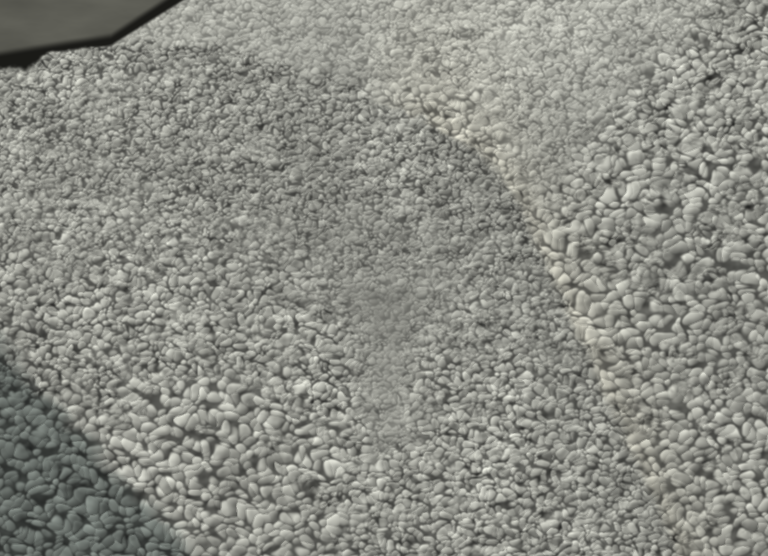
This texture is drawn by a Shadertoy shader. Its source:

```glsl
// Heaps of pale gravel in sunlight, with a dusty streak and a shaded corner.

const vec3 STONE_TINT = vec3(1.0, 1.005, 0.955);
const vec3 CREAM_TINT = vec3(1.03, 1.01, 0.92);
const vec3 SHADE_TINT = vec3(0.66, 0.695, 0.70);
const vec3 SLAB_COLOR = vec3(0.35, 0.35, 0.32);
const vec3 GAP_COLOR = vec3(0.10, 0.10, 0.09);
const vec2 LIGHT_DIR = vec2(-0.55, 0.83);
const mat2 TILT = mat2(0.82, 0.57, -0.57, 0.82);
const float SOFTNESS = 0.0013;

float hash(vec2 p) {
    return fract(sin(dot(p, vec2(127.1, 311.7))) * 43758.5453);
}

float noise(vec2 p) {
    vec2 i = floor(p), f = fract(p);
    f = f * f * (3.0 - 2.0 * f);
    return mix(mix(hash(i), hash(i + vec2(1, 0)), f.x),
               mix(hash(i + vec2(0, 1)), hash(i + vec2(1, 1)), f.x), f.y);
}

float fbm(vec2 p) {
    float sum = 0.0, weight = 0.5;
    for (int i = 0; i < 4; i++) {
        sum += weight * noise(p);
        p = TILT * p * 2.03 + 17.0;
        weight *= 0.5;
    }
    return sum / 0.9375;
}

// Signed relief of piled pebbles: lit faces positive, crevices negative
float pebbles(vec2 p, float cells) {
    vec2 q = TILT * (p * cells * vec2(1.0, 1.2));
    q += 1.2 * vec2(noise(q * 0.6), noise(q * 0.6 + 40.0));
    vec2 cell = floor(q);
    float top = -1.0, lit = 0.0, tone = 0.5;
    for (int j = -1; j <= 1; j++)
    for (int i = -1; i <= 1; i++) {
        vec2 id = cell + vec2(i, j);
        vec2 center = id + vec2(hash(id), hash(id + 53.1));
        float radius = mix(0.4, 0.85, hash(id + 7.3));
        vec2 d = (q - center) / radius;
        float height = (1.0 - dot(d, d)) * radius;
        if (height > top) {
            top = height;
            lit = dot(d, TILT * LIGHT_DIR);
            tone = hash(id + 31.7);
        }
    }
    float solid = smoothstep(-0.25, 0.4, top);
    return mix(-1.2, 0.95 * lit + 0.9 * (tone - 0.5) + 0.2, solid);
}

// Crest of the front mound
float ridge(float x) {
    float right = max(x - 0.27, 0.0), left = max(0.27 - x, 0.0);
    return 0.925 - 0.6 * right * right - 0.7 * left * left - 1.2 * max(x - 0.9, 0.0);
}

// Side-lit bumps of no fixed shape
float bumps(vec2 p, float scale) {
    vec2 q = TILT * p * scale;
    return noise(q) - noise(q + 0.7 * TILT * LIGHT_DIR);
}

// Relief for a grain size from 0 (fine) to 2 (coarse)
float gravel(vec2 p, float size) {
    float toMedium = smoothstep(0.3, 0.8, size);
    float toCoarse = smoothstep(1.15, 1.6, size);
    float relief = 0.0;
    if (toMedium < 1.0) relief += (1.0 - toMedium) * pebbles(p, 122.0);
    if (toMedium > 0.0 && toCoarse < 1.0)
        relief += toMedium * (1.0 - toCoarse) * pebbles(p + 3.1, 88.0);
    if (toCoarse > 0.0) relief += toCoarse * pebbles(p + 5.7, 60.0);
    float rough = bumps(p, 95.0) + 0.8 * bumps(p * vec2(0.8, 1.2) + 2.3, 48.0);
    return 0.85 * relief + mix(0.7, 0.4, toCoarse) * rough;
}

// Soft vertical trail of fine powder
float dustMask(vec2 p, float patchy) {
    float x = p.x - 0.72 + 0.25 * max(p.y - 0.4, 0.0) + 0.12 * (patchy - 0.5);
    float width = 0.045 + 0.08 * smoothstep(0.3, 0.6, p.y);
    float span = smoothstep(0.02, 0.25, p.y) * smoothstep(0.7, 0.5, p.y);
    return exp(-x * x / (width * width)) * span * smoothstep(0.25, 0.65, patchy);
}

vec3 scene(vec2 p) {
    float broad = fbm(p * 7.0);
    float clumps = fbm(p * vec2(22.0, 30.0) + 9.0);
    float beyond = p.y - ridge(p.x) + 0.05 * (clumps - 0.5);
    float blur = mix(0.006, 0.035, smoothstep(0.7, 1.1, p.x));
    float behind = smoothstep(-blur, blur, beyond);
    float rightHeap = smoothstep(-0.1, 0.14, p.x - 0.97 - 0.85 * (p.y - 0.66));
    float valley = behind * exp(-max(beyond, 0.0) * 8.0) * smoothstep(0.62, 0.8, p.x);

    // Grain size grows downhill and towards the right
    float low = smoothstep(0.75, 0.1, p.y);
    float frontSize = 0.25 + 0.8 * low + 0.8 * low * smoothstep(0.8, 0.4, p.x);
    float backSize = mix(0.1, 1.6 - 0.6 * smoothstep(0.6, 1.0, p.y), rightHeap);
    float size = mix(frontSize, max(backSize, 1.3 * valley), behind);
    size += 1.3 * (clumps - 0.5);

    float dust = dustMask(p, fbm(p * 11.0 + 4.0)) * (1.0 - behind);
    float farHeap = behind * (1.0 - rightHeap);
    float contrast = mix(0.215, 0.26, smoothstep(0.3, 1.5, size));
    contrast *= 0.8 + 0.4 * broad;
    contrast *= (1.0 - 0.6 * dust) * (1.0 - 0.35 * farHeap * (1.0 - valley));

    // Broad light across the heaps
    float base = 0.57 + 0.1 * (broad - 0.5) + 0.14 * (clumps - 0.5);
    base += farHeap * (0.04 + 0.06 * smoothstep(0.8, 1.0, p.y)) + 0.05 * valley;
    base -= 0.04 * (1.0 - behind) * exp(beyond * 14.0) * smoothstep(0.6, 0.85, p.x);
    float light = base + contrast * gravel(p, size * (1.0 - dust));
    vec3 color = light * mix(STONE_TINT, CREAM_TINT, 0.6 * valley);

    // Cast shadow in the lower left
    float shade = smoothstep(-0.03, 0.03, 0.385 - 1.13 * p.x - p.y + 0.07 * (clumps - 0.5));
    color *= mix(vec3(1.0), SHADE_TINT, shade);

    // Slab in the upper left, with a dark gap below it
    float slabEdge = 0.9 + 0.16 * p.x + 0.5 * max(p.x - 0.2, 0.0);
    vec3 slab = SLAB_COLOR * (0.85 + 0.3 * fbm(p * vec2(9.0, 30.0)));
    slab = mix(GAP_COLOR, slab, smoothstep(-0.004, 0.012, p.y - slabEdge));
    float corner = behind * smoothstep(0.006, -0.006, p.x - 0.21 - 1.6 * (p.y - 0.925));
    return mix(color, slab, corner);
}

void mainImage(out vec4 fragColor, in vec2 fragCoord) {
    // Average a small soft neighbourhood
    vec2 p = fragCoord / iResolution.y;
    vec3 sum = vec3(0.0);
    for (int j = -1; j <= 1; j++)
    for (int i = -1; i <= 1; i++)
        sum += scene(p + SOFTNESS * vec2(i, j));
    fragColor = vec4(clamp(sum / 9.0, 0.0, 1.0), 1.0);
}
```
